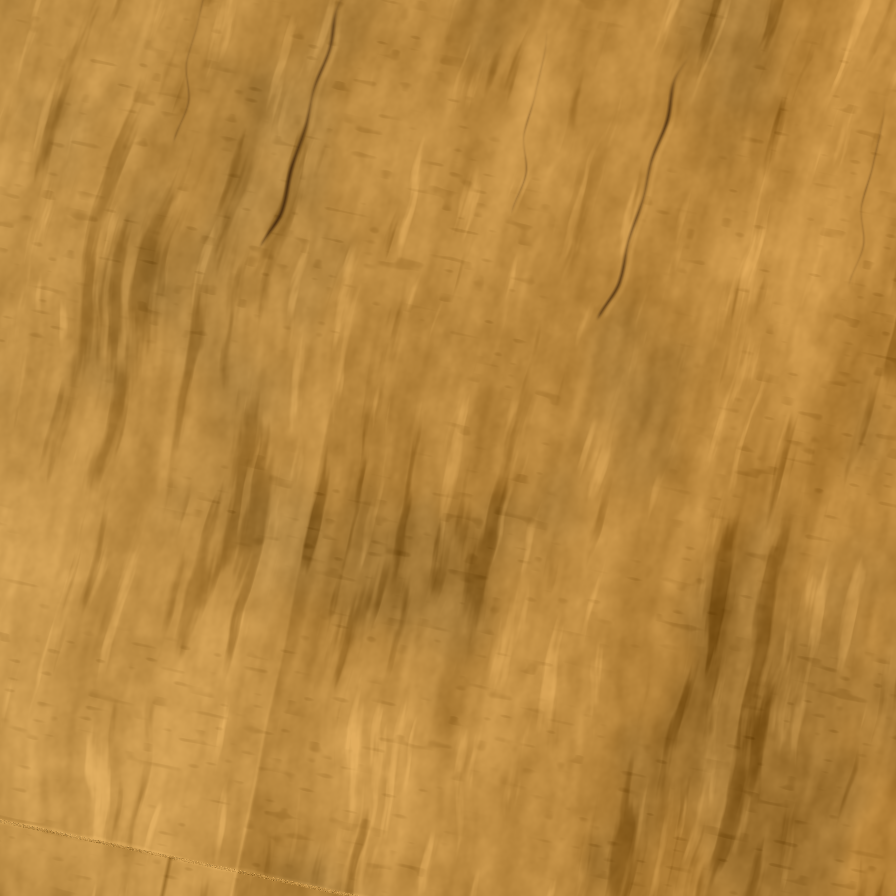
Give the GLSL for this texture, as a WebGL 2 fragment shader.

```glsl
#version 300 es
precision highp float;
// Weathered golden wood planks with grain leaning to the right.
// Stretched, warped value noise builds patches, fibres and dark pores;
// thin distance-based lines add the plank joints and drying cracks.
uniform vec2 u_resolution;
out vec4 fragColor;

float hash(vec2 cell) {
  vec3 p = fract(vec3(cell.xyx) * 0.1031);
  p += dot(p, p.yzx + 33.33);
  return fract((p.x + p.y) * p.z);
}

// Value noise from -1 to 1.
float noise(vec2 p) {
  vec2 i = floor(p), f = fract(p);
  f = f * f * (3.0 - 2.0 * f);
  float low = mix(hash(i), hash(i + vec2(1, 0)), f.x);
  float high = mix(hash(i + vec2(0, 1)), hash(i + vec2(1, 1)), f.x);
  return 2.0 * mix(low, high, f.y) - 1.0;
}

float fbm(vec2 p) {
  float sum = 0.0, weight = 0.5;
  for (int i = 0; i < 4; i++) {
    sum += weight * noise(p);
    p = mat2(1.9, 0.15, -0.15, 1.9) * p + 17.3;
    weight *= 0.5;
  }
  return sum;
}

// Soft line of the given half width around zero distance.
float line(float d, float halfWidth) {
  float blur = 0.0018 + 0.5 / u_resolution.y;
  return 1.0 - smoothstep(halfWidth - blur, halfWidth + blur, abs(d));
}

float fibres(vec2 p) {
  return noise(p * vec2(75, 9)) + 0.6 * noise(p * vec2(130, 24) + 40.0);
}

void main() {
  vec2 uv = gl_FragCoord.xy / u_resolution.y;

  // Plank axes: x across the grain, y along it.
  vec2 plank = mat2(0.978, 0.208, -0.208, 0.978) * uv;
  float x = plank.x, y = plank.y;
  float below = smoothstep(0.084, 0.080, y);

  // Grain bends along its length and wavers sideways.
  vec2 grain = plank;
  grain.x += 0.025 * fbm(plank * vec2(5, 4) + 3.0) - 0.08 * (y - 0.5) * (y - 0.5);
  grain += below * 7.0;

  // Broad patches and long streaks.
  float patches = fbm(grain * vec2(7, 4.5) + 11.0);
  float streaks = fbm(grain * vec2(24, 3.5) + 5.0);
  float tone = 0.66 + 0.42 * patches + 0.34 * streaks;
  tone += 0.12 * (0.5 - uv.x) * (1.3 - uv.y);

  // Fibres lit from one side, and soft mottling.
  tone += 0.045 * fibres(grain);
  tone += 0.075 * (fibres(grain) - fibres(grain + vec2(0.003, 0.001)));
  tone += 0.20 * fbm(uv * vec2(48, 40));
  tone += 0.035 * noise(mat2(0.8, 0.6, -0.6, 0.8) * uv * vec2(190, 150));

  // Sparse dark and light strands, denser in dark patches.
  float strand = fbm(grain * vec2(48, 6) + 29.0);
  tone -= 0.42 * smoothstep(0.22, 0.55, strand - 0.35 * patches);
  float glint = fbm(grain * vec2(60, 8) + 71.0);
  tone += 0.30 * smoothstep(0.25, 0.6, glint);

  // Short pores lying across the grain.
  float pores = noise(plank * vec2(55, 150) + 13.0);
  tone -= 0.20 * smoothstep(0.5, 0.95, pores) * smoothstep(-0.3, 0.3, noise(uv * 9.0));

  // Long plank joint: shaded on its right, pale near the foot.
  float joint = x - 0.25 - 0.003 * noise(vec2(y * 12.0, 2.0));
  float shade = smoothstep(-0.002, 0.002, joint) * exp(-max(joint, 0.0) * 22.0);
  tone -= 0.26 * shade * smoothstep(0.78, 0.6, y);
  tone += 0.30 * line(joint, 0.0015) * smoothstep(0.35, 0.1, y);

  // Cross joint at the foot and the short dark joint beneath it.
  float pale = line(y - 0.083 - 0.002 * noise(vec2(x * 30.0, 8.0)), 0.002);
  tone += 0.22 * pale - 0.08 * below;
  tone -= 0.6 * below * line(x - 0.177, 0.002);

  // Drying cracks in repeating pairs, one faint and one deep.
  float crack = 0.0;
  for (int i = 0; i < 5; i++) {
    float pair = float(i / 2), deep = float(i % 2);
    float end = mix(0.86, 0.765, deep);
    float path = 0.015 + 0.385 * pair + 0.14 * deep;
    path += 0.09 * (y - 0.9) * deep + 0.007 * noise(vec2(y * 22.0, 4.0 + deep));
    path -= 0.012 * deep * smoothstep(0.815, end, y);
    float span = smoothstep(end, end + 0.012, y) * smoothstep(1.09, 1.0, y);
    float wear = 0.65 + 0.35 * noise(vec2(y * 35.0, float(i) * 5.0));
    float width = 0.0006 + 0.0014 * deep * wear;
    crack += span * wear * mix(0.45, 1.0, deep) * line(x - path, width);
    tone += 0.16 * span * deep * line(x - path - 0.006, 0.002);
  }

  // Honey ramp, a little redder to the right, with brown cracks.
  tone = clamp(tone, -0.45, 1.25);
  vec3 color = mix(vec3(0.56, 0.38, 0.12), vec3(0.82, 0.62, 0.32), tone);
  color += vec3(0.012, -0.008, -0.022) * (uv.x - 0.4);
  color += vec3(-0.02, 0.0, 0.02) * smoothstep(0.0, 0.5, -patches);
  color = mix(color, vec3(0.27, 0.16, 0.05), clamp(crack, 0.0, 0.85));
  fragColor = vec4(color, 1.0);
}
```
